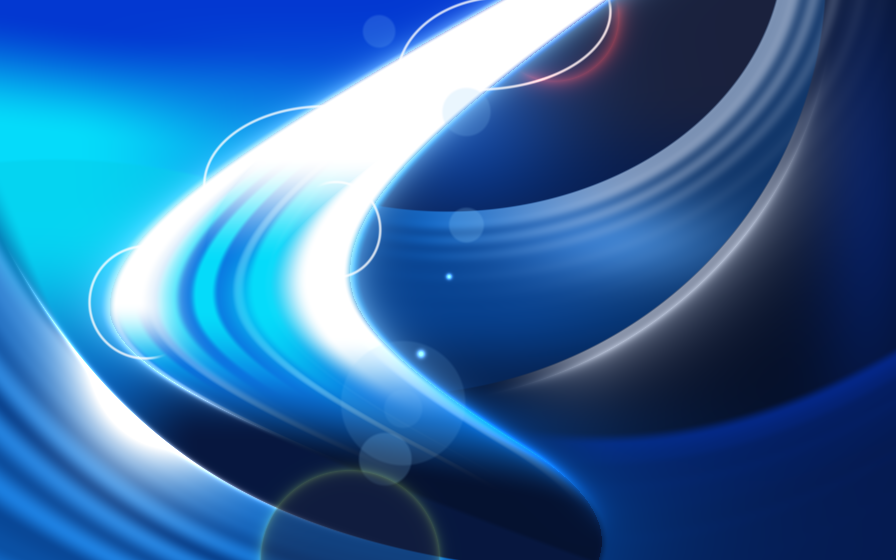
Give the GLSL for this background, as a Shadertoy shader.

```glsl
const vec3 NAVY = vec3(.02, .07, .19);
const vec3 SLATE = vec3(.1, .13, .24);
const vec3 DEEP = vec3(.02, .24, .54);
const vec3 ROYAL = vec3(.01, .22, .82);
const vec3 AZURE = vec3(.04, .46, .88);
const vec3 CYAN = vec3(.02, .86, .98);
const vec3 ICE = vec3(.55, .8, .98);
const vec3 SILVER = vec3(.8, .84, .92);
const vec3 WHITE = vec3(1);
const float ASPECT = 1.6;
const float LINE_WIDTH = .0022;

// Flare discs: centre, radius, strength
const int FLARES = 6;
const vec4 FLARE[FLARES] = vec4[FLARES](
  vec4(.72, .28, .111, .13), vec4(.72, .27, .034, .1),
  vec4(.688, .18, .047, .2), vec4(.833, .598, .031, .22),
  vec4(.677, .944, .029, .18), vec4(.833, .8, .043, .18));

float hash(float n) {
  n = fract(n * .1031);
  n *= n + 33.33;
  return fract(n * (n + n));
}

// Smooth step that may also run downwards
float ramp(float a, float b, float x) {
  float t = clamp((x - a) / (b - a), 0., 1.);
  return t * t * (3. - 2. * t);
}

float noise(float x) {
  float i = floor(x);
  return mix(hash(i), hash(i + 1.), ramp(0., 1., x - i));
}

// Sideways hyperbola; each arm has its own slope and roundness
float bend(float y, vec2 tip, vec2 upper, vec2 lower) {
  float d = y - tip.y;
  vec2 arm = d > 0. ? upper : lower;
  return tip.x - arm.y + length(vec2(arm.y, arm.x * d));
}

float ellipse(vec2 p, vec2 centre, vec2 radii) {
  return (length((p - centre) / radii) - 1.) * min(radii.x, radii.y);
}

float spot(vec2 p, vec2 centre, vec2 size) {
  vec2 q = (p - centre) / size;
  return exp(-dot(q, q));
}

// Thin ellipse outline, kept on the side given by signs
float strand(vec2 p, vec2 centre, vec2 radii, vec2 side, float px) {
  vec2 q = (p - centre) / radii;
  float d = abs(dot(q, q) - 1.) / max(2. * length(q / radii), .001);
  vec2 keep = smoothstep(-.04, 0., (p - centre) * side);
  return ramp(LINE_WIDTH + px, LINE_WIDTH - px, d) * keep.x * keep.y;
}

vec3 leftSky(vec2 p) {
  vec3 c = mix(CYAN, ROYAL, ramp(.77, .98, p.y + .13 * p.x));
  c = mix(c, AZURE, .6 * ramp(.12, .5, p.x) * ramp(1., .8, p.y));
  c = mix(AZURE * .85, c, ramp(.28, .62, p.y));
  float veil = p.y - .715 + .45 * pow(abs(p.x - .1), 2.);
  c = mix(c, CYAN * .93, .5 * ramp(.004, -.004, veil) * ramp(.4, .65, p.y));
  return mix(c, NAVY * 1.3, ramp(.4, .21, p.y) * ramp(.12, .36, p.x));
}

vec3 rightSide(vec2 p, float px) {
  float inner = ellipse(p, vec2(.8, 1.1), vec2(.6, .478));
  float outer = ellipse(p, vec2(.7, 1.05), vec2(.775, .755));
  // Three layers of depth
  vec3 top = mix(NAVY * 1.5, SLATE, ramp(.65, .85, p.y));
  top += DEEP * .7 * spot(p, vec2(.82, .8), vec2(.2, .17));
  vec3 middle = mix(NAVY, DEEP, ramp(.24, .45, p.y));
  middle *= 1. - .3 * ramp(.9, 1.3, p.x);
  middle += ICE * .35 * spot(p, vec2(1.12, .57), vec2(.2, .08));
  vec3 back = NAVY * .8 + ROYAL * .25 * spot(p, vec2(1.55, .65), vec2(.1, .4));
  vec3 c = mix(top, middle, ramp(-px, px, inner));
  c = mix(c, back, ramp(-px, px, outer));
  // Upper sash with folds
  float reach = ramp(.66, 1.15, p.x), d = max(inner, 0.);
  float body = ramp(-px, px, inner) * exp(-d * 19.) * ramp(.62, .82, p.x);
  body *= .5 + .55 * noise(d * 75. + 3.) - .15 * cos(d * 190.);
  c = mix(c, mix(AZURE * 1.1, SILVER, reach), clamp(body, 0., .95));
  // Lower sash with a bright fold
  d = max(outer, 0.);
  float sheen = .65 * exp(-d * 19.) + .4 * exp(-abs(d - .018) * 130.);
  sheen *= ramp(-px, px, outer) * ramp(.84, 1.1, p.x) * ramp(.95, .55, p.y);
  c = mix(c, SILVER, min(sheen, 1.));
  // Blue wave along the bottom
  float wave = .217 + .55 * pow(abs(p.x - 1.07), 2.) - p.y;
  float crest = exp(-max(wave, 0.) * 14.) * (.5 + .7 * noise(wave * 55. + 60.));
  vec3 water = mix(NAVY, ROYAL, .2 + .4 * crest);
  return mix(c, water, .9 * ramp(-.012, .012, wave) * ramp(.85, 1.1, p.x));
}

vec3 ribbon(float s, float y) {
  vec3 c = mix(AZURE, CYAN, ramp(.2, .7, noise(s * 13. + 4.)) * ramp(.28, .45, y));
  c = mix(c, ICE, .6 * ramp(.5, .9, noise(s * 17. + 9.)));
  c = mix(c, CYAN, .7 * spot(vec2(s, y), vec2(.57, .44), vec2(.09, .12)));
  c = mix(NAVY, c, ramp(.16, .37, y + .08 * s));
  float white = ramp(.36, .12, s) * ramp(.34, .46, y);
  white = max(white, ramp(.64, .82, s) * ramp(.24, .4, y));
  return mix(c, WHITE, max(white, ramp(.53, .72, y)));
}

vec3 swoosh(vec3 c, vec2 p, float px) {
  float fall = .64 * exp(-2.9 * p.x);
  float depth = (fall - .06 - p.y) / length(vec2(1, 2.9 * fall));
  float d = max(depth, 0.), start = ramp(0., .14, p.x);
  float folds = noise(d * 42. + p.x * 2.);
  vec3 body = mix(DEEP, AZURE, folds);
  body = mix(body, ICE, .75 * folds * exp(-d * 8.) * ramp(.6, .2, p.x));
  float shine = 1.7 * spot(p, vec2(.22, .25), vec2(.14, .17)) * exp(-d * 15.);
  body = mix(body, WHITE, min(shine, 1.));
  float soft = mix(.05, px, start);
  float rim = exp(-abs(depth) * 330.) * ramp(.75, .25, p.x) * start;
  return mix(c, body, ramp(-soft, soft, depth)) + .7 * rim;
}

void mainImage(out vec4 fragColor, in vec2 fragCoord) {
  vec2 p = fragCoord / iResolution.xy * vec2(ASPECT, 1);
  float px = 1.2 / iResolution.y;
  float left = bend(p.y, vec2(.196, .45), vec2(2, .514), vec2(3, .631));
  float right = bend(p.y, vec2(.625, .51), vec2(1.6, .44), vec2(2, .458));
  right -= 5.4 * pow(max(.2 - p.y, 0.), 2.);
  float l = p.x - left, r = p.x - right, lit = ramp(.22, .45, p.y);

  // Backdrop, ribbon and its halo
  vec3 c = mix(leftSky(p), rightSide(p, px), ramp(0., .02, r));
  c = mix(c, DEEP, .8 * ramp(.38, .24, p.y) * exp(-max(r, 0.) * 5.) * step(0., r));
  float s = clamp(l / max(right - left, .02), 0., 1.);
  c = mix(c, ribbon(s, p.y), ramp(-.018, .012, l) * ramp(.012, -.012, r));
  float away = max(r, -l);
  c = mix(c, ICE * 1.2, .6 * exp(-30. * max(away, 0.)) * step(0., away) * lit);
  c += AZURE * exp(-abs(r) * 60.) * (1. - lit) * ramp(.02, .25, p.y);
  c += .8 * exp(-abs(l) * 130.) * ramp(.21, .33, p.y) * (1. - lit);
  c = swoosh(c, p, px);

  // Loose strands of light
  float strands = strand(p, vec2(.58, .67), vec2(.215, .14), vec2(-1, 1), px)
    + strand(p, vec2(.6, .59), vec2(.079, .085), vec2(1, 0), px)
    + strand(p, vec2(.85, .98), vec2(.24, .14), vec2(1, -1), px)
    + strand(p, vec2(.9, .86), vec2(.19, .145), vec2(-1, 1), px)
    + strand(p, vec2(.26, .46), vec2(.1), vec2(-1, 0), px);
  c = mix(c, WHITE, min(strands * .8, 1.));

  // Lens flares, rings and sparks
  for (int i = 0; i < FLARES; i++) {
    float d = length(p - FLARE[i].xy) - FLARE[i].z;
    c = mix(c, ICE, FLARE[i].w * ramp(.003, -.003, d));
  }
  float disc = length(p - vec2(.625, 0)) - .16;
  c = mix(c, SLATE, .5 * ramp(.003, -.003, disc));
  c += vec3(.16, .2, .05) * exp(-abs(disc) * 130.);
  float ring = abs(length(p - vec2(.99, .97)) - .115);
  c += vec3(.4, .08, .04) * exp(-ring * 70.) * ramp(0., .06, r);
  c += ICE * spot(p, vec2(.802, .506), vec2(.005));
  c += ICE * spot(p, vec2(.752, .368), vec2(.007));
  fragColor = vec4(clamp(c, 0., 1.), 1);
}
```
